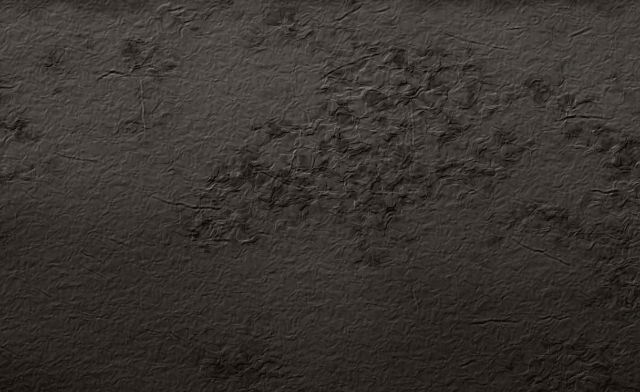
Give the GLSL for this texture, as a Shadertoy shader.

```glsl
const float TEXEL = 0.0032;                  // relief sampling step, canvas heights
const vec2 LIGHT_DIR = vec2(-0.55, 0.83);
const vec3 WARM_TINT = vec3(0.011, -0.006, -0.021);
const int SCRATCH_COUNT = 64;

float hash(vec2 p) {
    vec3 q = fract(vec3(p.xyx) * 0.1031);
    q += dot(q, q.yzx + 33.33);
    return fract((q.x + q.y) * q.z);
}

float noise(vec2 p) {
    vec2 cell = floor(p), f = fract(p);
    f = f * f * (3.0 - 2.0 * f);
    float low = mix(hash(cell), hash(cell + vec2(1, 0)), f.x);
    float high = mix(hash(cell + vec2(0, 1)), hash(cell + vec2(1, 1)), f.x);
    return mix(low, high, f.y);
}

vec2 rotate(vec2 p, float angle) {
    float c = cos(angle), s = sin(angle);
    return vec2(c * p.x + s * p.y, c * p.y - s * p.x);
}

float fbm(vec2 p, int octaves) {
    float sum = 0.0, weight = 0.5, total = 0.0;
    for (int i = 0; i < octaves; i++) {
        sum += weight * noise(p);
        total += weight;
        weight *= 0.5;
        p = mat2(1.6, 1.2, -1.2, 1.6) * p + 7.3;
    }
    return sum / total;
}

// Where the plaster has torn into flakes
float roughPatch(vec2 p) {
    float broad = fbm(p * vec2(3.4, 4.0) + 37.0, 3);
    float ragged = fbm(p * vec2(14.0, 18.0) + 5.0, 3);
    return smoothstep(0.42, 0.66, 0.66 * broad + 0.34 * ragged);
}

// One bent, tapered groove with a raised lip
float scratch(vec2 p, vec2 centre, float angle, float halfLength, float bend, float width) {
    vec2 q = rotate(p - centre, angle);
    float taper = 1.0 - smoothstep(0.5, 1.0, abs(q.x) / halfLength);
    if (taper <= 0.0 || abs(q.y) > 0.06) return 0.0;
    float wobble = 0.008 * (noise(q * 45.0 + centre * 90.0) - 0.5);
    float across = (q.y + bend * q.x * q.x + wobble) / width;
    float lip = exp(-(across - 1.8) * (across - 1.8));
    float broken = 0.4 + 0.9 * noise(q * 70.0 + centre * 30.0);
    return taper * broken * (0.8 * lip - exp(-across * across));
}

float scratches(vec2 p, float aspect) {
    float sum = 0.0;
    for (int i = 0; i < SCRATCH_COUNT; i++) {
        float id = float(i);
        vec2 centre = vec2(hash(vec2(id, 1.7)) * aspect, hash(vec2(id, 5.1)));
        float angle = mix(-1.5, 0.6, hash(vec2(id, 9.4)));
        float spread = hash(vec2(id, 13.2));
        float halfLength = mix(0.025, 0.12, spread * spread);
        float bend = 3.0 * (hash(vec2(id, 17.8)) - 0.5);
        float depth = mix(0.2, 1.0, hash(vec2(id, 23.5)));
        sum += depth * scratch(p, centre, angle, halfLength, bend, mix(0.0018, 0.0034, depth));
    }
    return sum;
}

// Surface relief: grain, crumbs, trowel streaks, flakes and scratches
float relief(vec2 p, float rough, float aspect) {
    vec2 warp = vec2(noise(p * 38.0), noise(p * 38.0 + 50.0)) - 0.5;
    vec2 warped = p + 0.018 * warp;
    float grain = 0.10 * noise(rotate(warped, 0.5) * vec2(130.0, 165.0));
    float lumps = 0.15 * fbm(rotate(warped, 0.12) * vec2(30.0, 60.0), 3);
    float streaks = 0.04 * noise(rotate(warped, -0.06) * vec2(14.0, 110.0) + 4.0);
    float crumbField = fbm(warped * vec2(44.0, 62.0) + 31.0, 2);
    float crumbs = (0.025 + 0.07 * rough) * smoothstep(0.52, 0.66, crumbField);
    float flakeField = fbm(rotate(warped, 0.5) * vec2(30.0, 38.0) + 9.0, 3);
    float flakes = smoothstep(0.44, 0.52, flakeField) + 0.6 * smoothstep(0.58, 0.66, flakeField);
    return grain + lumps + streaks + crumbs + 0.10 * rough * flakes + 0.13 * scratches(p, aspect);
}

// Broad light falling off towards the bottom, sides and ragged top edge
float baseTone(vec2 p, float aspect) {
    float side = 2.0 * p.x / aspect - 1.0;
    float tone = mix(0.120, 0.272, smoothstep(-0.15, 0.85, p.y));
    tone -= 0.022 * side * side;
    tone += 0.07 * (fbm(p * vec2(2.5, 5.0) + 3.0, 4) - 0.48);
    float topEdge = p.y + 0.09 * (fbm(p * vec2(9.0, 16.0), 3) - 0.5);
    return tone - 0.08 * smoothstep(0.965, 1.0, topEdge);
}

void mainImage(out vec4 fragColor, in vec2 fragCoord) {
    vec2 p = fragCoord / iResolution.y;
    float aspect = iResolution.x / iResolution.y;
    float rough = roughPatch(p);
    float base = baseTone(p, aspect);

    // Slope towards the light gives highlights and shadows
    float slope = relief(p, rough, aspect) - relief(p + TEXEL * LIGHT_DIR, rough, aspect);
    float shade = slope * (0.6 + 2.6 * base);

    // Small dark hollows inside torn patches
    float pits = rough * smoothstep(0.46, 0.68, fbm(p * vec2(40.0, 52.0) + 70.0, 3));
    float speckle = 0.035 * (noise(rotate(p, 0.7) * 210.0 + 11.0) - 0.5);

    float tone = base * (1.0 - 0.08 * rough - 0.34 * pits) + shade + speckle + 0.008;
    fragColor = vec4(clamp(max(tone, 0.05) + WARM_TINT, 0.0, 1.0), 1.0);
}
```
